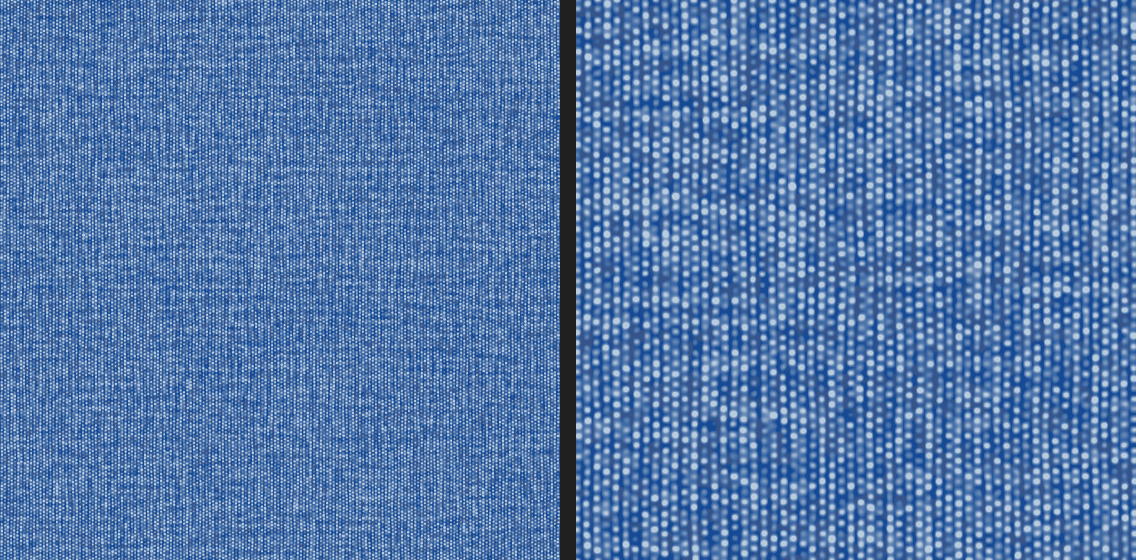
Left, the full canvas; right, a detail of the centre.
Give the GLSL for this texture, as a WebGL 1 fragment shader.

```glsl
precision highp float;
uniform vec2 u_resolution;

#define WARP_THREADS 172.0
#define DOTS_PER_THREAD 162.0
#define BASE_TONE -1.4
#define THREAD_RELIEF 1.1
#define DOT_RELIEF 2.4
#define STREAK 0.8
#define GAP_STREAK 1.5
#define SLUB 0.85
#define MOTTLE 0.4
#define FIBRE 1.2
#define WANDER 0.3

const float PI = 3.1415927;
const vec3 NAVY = vec3(0.09, 0.29, 0.58);
const vec3 DUSK = vec3(0.21, 0.33, 0.54);
const vec3 BLUE = vec3(0.24, 0.42, 0.66);
const vec3 STEEL = vec3(0.35, 0.49, 0.68);
const vec3 PALE = vec3(0.49, 0.60, 0.75);
const vec3 CHALK = vec3(0.72, 0.80, 0.88);

float hash(vec2 p) {
  vec3 q = fract(p.xyx * 0.1031);
  q += dot(q, q.yzx + 33.33);
  return fract((q.x + q.y) * q.z);
}

float noise(vec2 p) {
  vec2 cell = floor(p);
  vec2 f = fract(p);
  f = f * f * (3.0 - 2.0 * f);
  float low = mix(hash(cell), hash(cell + vec2(1.0, 0.0)), f.x);
  float high = mix(hash(cell + vec2(0.0, 1.0)), hash(cell + 1.0), f.x);
  return mix(low, high, f.y);
}

float signedNoise(vec2 p) {
  return noise(p) - 0.5;
}

// Contrast between neighbouring threads, without broad drift
float threadContrast(vec2 p, vec2 neighbour) {
  return noise(p) - noise(p + neighbour);
}

float weaveTone(vec2 uv) {
  // Threads drift slightly sideways and along their length
  float x = uv.x * WARP_THREADS + WANDER * signedNoise(uv * vec2(40.0, 22.0) + 7.0);
  float thread = floor(x);
  float y = uv.y * DOTS_PER_THREAD + 0.5 * mod(thread, 2.0);
  y += WANDER * signedNoise(uv * vec2(24.0, 36.0) + 91.0);

  // Round threads with narrow gaps; dots alternate between neighbours
  float across = abs(sin(PI * x));
  float along = pow(sin(PI * y), 2.0);
  float dotGain = 0.5 + hash(vec2(thread, floor(y)) + 17.0);
  float threadStreak = threadContrast(vec2(thread, uv.y * 32.0), vec2(1.0, 0.0));
  float gapStreak = threadContrast(vec2(floor(x + 0.5) + 211.0, uv.y * 32.0), vec2(1.0, 0.0));
  float tone = BASE_TONE + across * (THREAD_RELIEF + STREAK * threadStreak);
  tone += GAP_STREAK * gapStreak * (1.0 - across);
  tone += DOT_RELIEF * across * along * dotGain;

  // Uneven cross threads, worn patches and loose fibres
  vec2 crossThread = vec2(uv.x * 26.0, uv.y * DOTS_PER_THREAD) + 53.0;
  tone += SLUB * threadContrast(crossThread, vec2(0.0, 1.0));
  tone += MOTTLE * (0.4 * signedNoise(uv * 9.0 + 31.0) + 0.6 * signedNoise(uv * 28.0 + 67.0));
  tone += FIBRE * signedNoise(uv * vec2(290.0, 240.0) + 11.0);
  return tone;
}

vec3 dyeColor(float tone, float greyness) {
  vec3 color = mix(NAVY, DUSK, greyness);
  color = mix(color, BLUE, smoothstep(-1.1, -0.2, tone));
  color = mix(color, STEEL, clamp((tone + 0.3) / 0.6, 0.0, 1.0));
  color = mix(color, PALE, clamp((tone - 0.3) / 0.65, 0.0, 1.0));
  return mix(color, CHALK, clamp((tone - 0.95) / 0.95, 0.0, 1.0));
}

void main() {
  float side = min(u_resolution.x, u_resolution.y);

  // Four samples per pixel soften the weave
  float tone = 0.0;
  for (int j = 0; j < 2; j++) {
    for (int i = 0; i < 2; i++) {
      vec2 offset = 0.5 * vec2(float(i), float(j)) - 0.25;
      tone += 0.25 * weaveTone((gl_FragCoord.xy + offset) / side);
    }
  }

  float greyness = smoothstep(0.4, 0.65, noise(gl_FragCoord.xy / side * 150.0 + 23.0));
  gl_FragColor = vec4(dyeColor(tone, greyness), 1.0);
}
```
